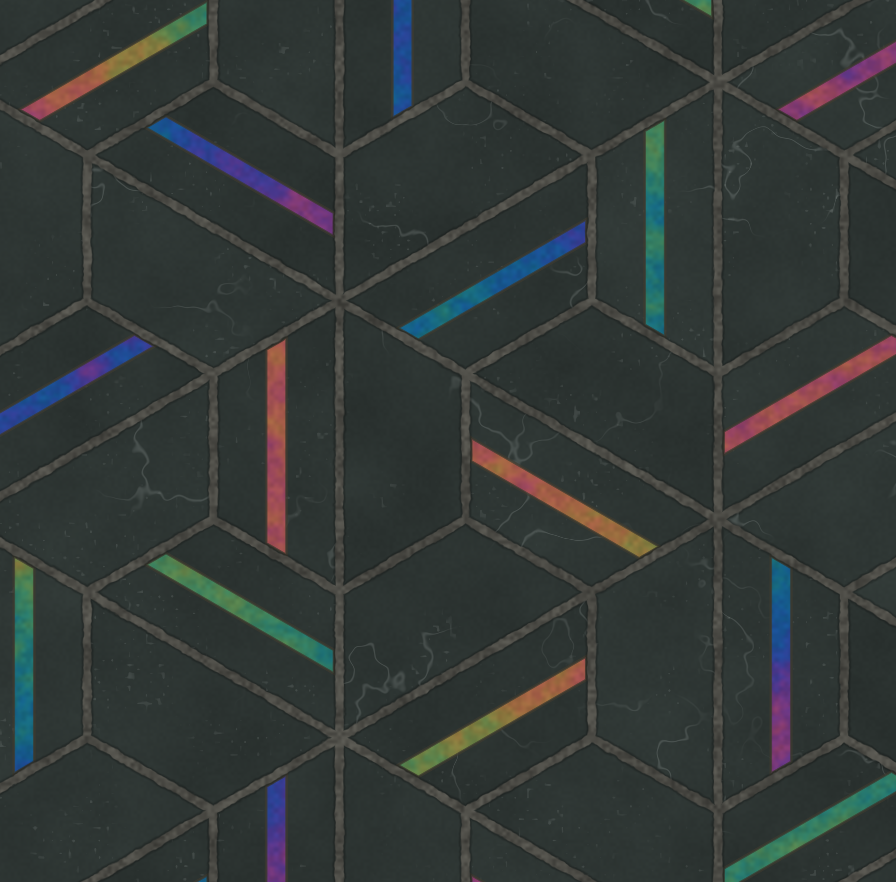
Reproduce this pattern procedurally as a WebGL 1 fragment shader.

```glsl
precision highp float;
// Dark slate half-hexagon tiles in pinwheel triangles, with iridescent inlay strips and rough grout.

uniform vec2 u_resolution;

const float EDGES_ACROSS = 6.15;           // short tile edges per canvas width
const vec2 STAR_ORIGIN = vec2(2.33, 3.99); // a six-way joint, in edge lengths
const float ROOT3 = 1.7320508;
const float TILE_HEIGHT = 0.5 * ROOT3;
const float GROUT_HALF = 0.029;
const float STRIP_HALF = 0.066;
const float TAU = 6.2831853;

float hash(vec2 p) {
  vec3 h = fract(vec3(p.xyx) * 0.1031);
  h += dot(h, h.yzx + 33.33);
  return fract((h.x + h.y) * h.z);
}

float noise(vec2 p) {
  vec2 i = floor(p), f = fract(p);
  f = f * f * (3.0 - 2.0 * f);
  return mix(mix(hash(i), hash(i + vec2(1.0, 0.0)), f.x),
             mix(hash(i + vec2(0.0, 1.0)), hash(i + vec2(1.0)), f.x), f.y);
}

float fbm(vec2 p) {
  float sum = 0.0, gain = 0.5;
  for (int i = 0; i < 4; i++) {
    sum += gain * noise(p);
    p = mat2(1.6, 1.2, -1.2, 1.6) * p + 7.1;
    gain *= 0.5;
  }
  return sum;
}

vec2 rotate(vec2 p, float a) {
  return vec2(cos(a) * p.x - sin(a) * p.y, sin(a) * p.x + cos(a) * p.y);
}

// Lattice of six-way joints, three edges apart.
vec2 toLattice(vec2 p) {
  float u = p.x / (3.0 * TILE_HEIGHT);
  return vec2(u, p.y / 3.0 + 0.5 * u);
}

vec2 fromLattice(vec2 g) {
  return vec2(3.0 * TILE_HEIGHT * g.x, 3.0 * g.y - 1.5 * g.x);
}

// Mirror across the 30 degree axis, which swaps the two tile hands.
vec2 mirror(vec2 p) {
  return vec2(0.5 * p.x + TILE_HEIGHT * p.y, TILE_HEIGHT * p.x - 0.5 * p.y);
}

// Distance inward from the border of a trapezoid with its long base on the right.
float trapezoidInset(vec2 p) {
  float legs = min(1.0 + p.x / ROOT3 - p.y, p.y + p.x / ROOT3) * TILE_HEIGHT;
  return min(min(p.x, TILE_HEIGHT - p.x), legs);
}

// Each joint gives inlays to the three tiles of one hand around it.
bool hasInlay(vec2 joint, float rightHand) {
  bool third = abs(mod(joint.x + joint.y, 3.0) - 1.0) < 0.1;
  bool extra = abs(joint.x * joint.y + 1.0) < 0.1;
  return (third || extra) == (rightHand > 0.5);
}

vec3 iridescence(float t) {
  return vec3(0.36, 0.36, 0.41)
       + vec3(0.28, 0.15, 0.17) * cos(TAU * (t - vec3(0.14, 0.88, 0.52)));
}

vec3 slate(vec2 p, vec2 id) {
  vec2 q = p + 9.0 * id;
  float tone = 0.95 + 0.11 * hash(id + 3.7) + 0.24 * (fbm(q * 2.3) - 0.47);
  tone += 0.06 * (noise(q * 45.0) - 0.5);
  float patchy = smoothstep(0.58, 0.8, noise(q * 1.4 + 20.0));
  float vein = (1.0 - smoothstep(0.0, 0.012, abs(fbm(q * 1.8 + 5.0) - 0.47))) * patchy;
  float specks = smoothstep(0.84, 0.98, noise(q * 34.0)) * smoothstep(0.45, 0.8, noise(q * 3.0));
  return vec3(0.175, 0.205, 0.196) * tone + 0.10 * vein + 0.08 * specks;
}

vec3 grout(vec2 p) {
  return vec3(0.295, 0.292, 0.27) * (0.72 + 0.35 * noise(p * 38.0) + 0.22 * noise(p * 7.0));
}

vec3 inlay(vec2 p, float along, vec2 id) {
  float drift = (hash(id + 8.3) - 0.5) * 0.55 * (along - 0.5);
  float film = 0.34 * (fbm(p * vec2(4.0, 5.0)) - 0.47) + 0.04 * noise(p * 22.0);
  return iridescence(hash(id + 1.9) + drift + film) * (0.93 + 0.14 * noise(p * 30.0));
}

void main() {
  float pixel = EDGES_ACROSS / u_resolution.x;
  vec2 p = gl_FragCoord.xy * pixel - STAR_ORIGIN;

  // Find the large triangle, then the third of it between two spokes.
  vec2 grid = toLattice(p);
  vec2 cell = floor(grid), f = fract(grid);
  float rightHand = step(f.x, f.y);
  vec2 centre = fromLattice(cell + vec2(2.0 - rightHand, 1.0 + rightHand) / 3.0);
  vec2 local = p - centre;
  float sector = mod(floor(atan(local.y, local.x) * 3.0 / TAU + 0.25), 3.0);
  float turn = sector * TAU / 3.0;
  vec2 tile = rotate(local, -turn);
  vec2 corner = vec2(TILE_HEIGHT, 1.5);
  if (rightHand > 0.5) {
    tile = mirror(tile);
    corner = mirror(corner);
  }
  vec2 joint = floor(toLattice(centre + rotate(corner, turn)) + 0.5);
  vec2 id = cell * 6.0 + vec2(sector, 3.0 * rightHand) + 60.0;

  // Tile face and optional strip.
  float inset = trapezoidInset(tile);
  vec3 color = slate(p, id);
  if (hasInlay(joint, rightHand)) {
    float strip = max(abs(tile.x - 0.5 * TILE_HEIGHT) - STRIP_HALF, 0.042 - inset);
    float rim = 1.0 - smoothstep(0.006, 0.006 + pixel, abs(strip - 0.004));
    color = mix(color, inlay(p, tile.y, id), 1.0 - smoothstep(-pixel, pixel, strip));
    color = mix(color, vec3(0.25, 0.23, 0.18), 0.6 * rim);
  }

  // Shadowed tile rim and worn grout line.
  float worn = inset + 0.012 * (noise(p * 17.0) - 0.5) + 0.006 * (noise(p * 50.0) - 0.5);
  color *= 1.0 - 0.28 * (1.0 - smoothstep(GROUT_HALF, GROUT_HALF + 0.022, worn));
  color = mix(grout(p), color, smoothstep(GROUT_HALF - pixel, GROUT_HALF + pixel, worn));
  gl_FragColor = vec4(color, 1.0);
}
```
